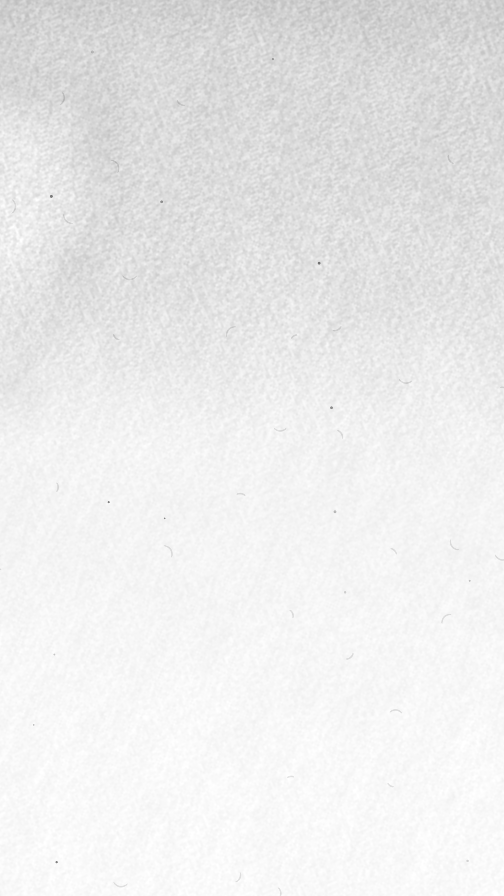
Reproduce this texture procedurally as a WebGL 1 fragment shader.

```glsl
precision highp float;
uniform vec2 u_resolution;

#define GRAIN_SCALE 235.0
#define GRAIN_WASH 0.135
#define GRAIN_PAPER 0.045
#define WEAVE_STRENGTH 0.022
#define WASH_WARP 0.10
#define STAIN_LIFT 0.050
#define SPECK_CELLS 7.0
#define SPECK_CHANCE 0.16
#define FIBRE_CELLS 9.0
#define FIBRE_CHANCE 0.22

float hash(vec2 p) {
  return fract(sin(dot(p, vec2(127.1, 311.7))) * 43758.5453);
}

float noise(vec2 p) {
  vec2 i = floor(p);
  vec2 f = fract(p);
  f = f * f * (3.0 - 2.0 * f);
  float low = mix(hash(i), hash(i + vec2(1.0, 0.0)), f.x);
  float high = mix(hash(i + vec2(0.0, 1.0)), hash(i + vec2(1.0, 1.0)), f.x);
  return mix(low, high, f.y);
}

float fbm(vec2 p) {
  float sum = 0.0;
  float weight = 0.5;
  for (int i = 0; i < 5; i++) {
    sum += weight * noise(p);
    p = mat2(1.6, 1.2, -1.2, 1.6) * p + 7.3;
    weight *= 0.5;
  }
  return sum / 0.97;
}

vec2 rotate(vec2 p, float angle) {
  float c = cos(angle);
  float s = sin(angle);
  return vec2(c * p.x + s * p.y, c * p.y - s * p.x);
}

// Grey wash fading downwards into white paper; depth is 0 at the top
float washTone(float depth) {
  float tone = mix(0.800, 0.848, smoothstep(-0.03, 0.07, depth));
  tone += 0.032 * smoothstep(0.06, 0.33, depth);
  tone += 0.075 * smoothstep(0.29, 0.52, depth);
  return tone + 0.024 * smoothstep(0.45, 0.95, depth);
}

// Pale bloom on the left with a darker pigment rim
float bloom(vec2 p, float depth) {
  vec2 q = vec2(p.x, depth);
  q += 0.12 * (vec2(fbm(p * 5.0), fbm(p * 5.0 + 31.0)) - 0.5);
  float d = length((q - vec2(-0.02, 0.22)) / vec2(0.20, 0.15));
  float inside = 1.0 - smoothstep(0.45, 1.15, d);
  float rim = exp(-pow((d - 1.2) / 0.25, 2.0));
  float stain = exp(-dot((q - vec2(0.04, 0.42)) * vec2(9.0, 22.0),
                         (q - vec2(0.04, 0.42)) * vec2(9.0, 22.0)));
  return STAIN_LIFT * inside - 0.018 * rim - 0.025 * stain;
}

// Fine tooth of the paper, lit from one side
float grain(vec2 p) {
  vec2 q = rotate(p, 0.4) * GRAIN_SCALE;
  float fine = noise(q) - 0.5;
  float relief = noise(q * 0.55 + 19.0) - noise(q * 0.55 + vec2(19.6, 18.4));
  return 0.65 * fine + 0.4 * relief;
}

// Broken slanting ridges left by the felt
float weave(vec2 p) {
  vec2 q = rotate(p, -0.42) + 0.012 * noise(p * 9.0);
  float ridges = noise(q * vec2(46.0, 13.0)) - 0.5;
  float dimples = noise(rotate(p, 0.5) * vec2(38.0, 62.0)) - 0.5;
  return ridges + 0.45 * dimples;
}

// Sparse dark dots
float specks(vec2 p, float pixel) {
  vec2 id = floor(p * SPECK_CELLS);
  vec2 centre = 0.2 + 0.6 * vec2(hash(id + 3.1), hash(id + 8.7));
  float d = length((fract(p * SPECK_CELLS) - centre) / SPECK_CELLS);
  float radius = mix(0.0012, 0.0032, hash(id + 5.3));
  float shown = step(hash(id), SPECK_CHANCE) * mix(0.15, 0.5, hash(id + 1.9));
  return shown * (1.0 - smoothstep(radius - pixel * 0.5, radius + pixel * 0.5, d));
}

// Sparse short curled hairs
float fibres(vec2 p, float pixel) {
  vec2 id = floor(p * FIBRE_CELLS + 0.37);
  vec2 centre = 0.3 + 0.4 * vec2(hash(id + 2.3), hash(id + 6.1));
  vec2 q = (fract(p * FIBRE_CELLS + 0.37) - centre) / FIBRE_CELLS;
  q = rotate(q, 6.283 * hash(id + 4.4));
  float reach = mix(0.005, 0.013, hash(id + 9.2));
  float d = length(vec2(max(abs(q.x) - reach, 0.0), q.y - 35.0 * q.x * q.x));
  float line = 1.0 - smoothstep(0.0006, 0.0006 + pixel, d);
  return line * 0.10 * step(hash(id + 7.7), FIBRE_CHANCE);
}

void main() {
  vec2 p = gl_FragCoord.xy / u_resolution.x;
  float pixel = 1.0 / u_resolution.x;
  float depth = 1.0 - gl_FragCoord.y / u_resolution.y;
  float cloud = fbm(p * vec2(3.0, 4.0) + 11.0) - 0.5;

  float tone = washTone(depth + WASH_WARP * cloud + 0.02 * (0.5 - p.x));
  float wet = 1.0 - smoothstep(0.25, 0.60, depth);
  tone += bloom(p, depth) + 0.03 * wet * (fbm(p * 9.0) - 0.5);
  tone += mix(GRAIN_PAPER, GRAIN_WASH, wet) * grain(p);
  tone += WEAVE_STRENGTH * mix(0.7, 1.0, wet) * weave(p);
  tone -= specks(p, pixel) + fibres(p, pixel);

  gl_FragColor = vec4(vec3(clamp(tone, 0.0, 1.0)), 1.0);
}
```
